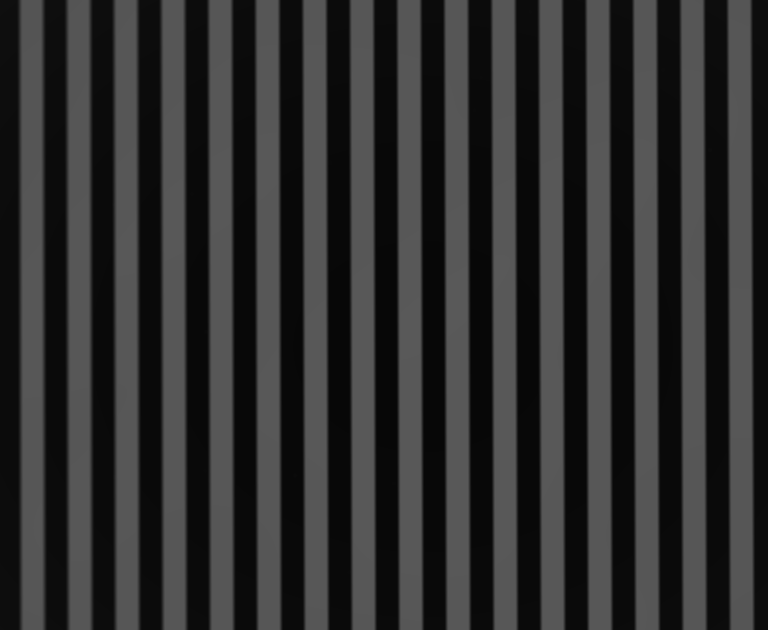
Reproduce this pattern procedurally as a Shadertoy shader.

```glsl
vec2 hash2(vec2 p) {
    vec3 q = fract(vec3(p.xyx) * vec3(0.1031, 0.103, 0.0973));
    q += dot(q, q.yzx + 33.33);
    return fract((q.xx + q.yz) * q.zy);
}

// Sparse cellular dust: one jittered mote in a few of the cells
float dust(vec2 p) {
    vec2 cell = floor(p);
    vec2 seed = hash2(cell + 7.0);
    vec2 center = 0.2 + 0.6 * hash2(cell);
    float mote = 1.0 - smoothstep(0.02, 0.065, length(fract(p) - center));
    return mote * step(0.86, seed.x) * seed.y;
}

// Coverage of sixteen slightly leaning bars, half a period wide
float bars(vec2 uv) {
    float period = mix(0.06155, 0.06146, uv.y);
    float x = (uv.x - mix(0.0428, 0.041, uv.y)) / period;
    float index = clamp(round(x), 0.0, 15.0);
    float edge = abs(x - index) - 0.25;

    // Focus softens toward the left side
    float blur = mix(0.072, 0.05, smoothstep(0.0, 0.5, uv.x));
    blur = max(blur, 0.8 / (iResolution.x * period));
    return smoothstep(blur, -blur, edge);
}

void mainImage(out vec4 fragColor, in vec2 fragCoord) {
    vec2 uv = fragCoord / iResolution.xy;
    vec2 p = fragCoord / iResolution.y;

    // Faint uneven lighting from layered sines
    float mottling = sin(p.x * 9.0 + 2.0 * sin(p.y * 5.0))
                   + 0.5 * sin(p.y * 17.0 - p.x * 11.0);
    vec2 offset = uv - vec2(0.55, 0.45);
    float falloff = dot(offset, offset);

    // Stray light lifts the gaps near the border
    float gap = 0.028 + 0.05 * falloff + 0.008 * dust(p * 14.0);
    float bar = 0.345 - 0.025 * falloff + 0.002 * mottling;

    fragColor = vec4(vec3(mix(gap, bar, bars(uv))), 1.0);
}
```
